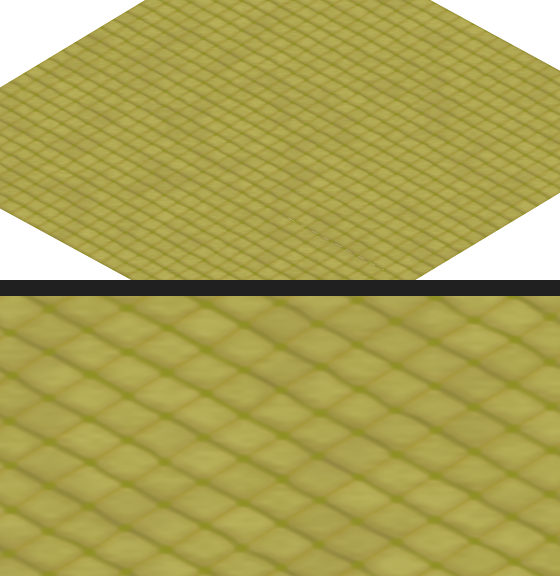
Top, the full canvas; bottom, a detail of the centre.
Write a Shadertoy shader that draws this pattern.

```glsl
const float TILES = 30.0;          // repeats along each side of the sheet
const float FALL_SLOPE = 0.545;    // edges falling to the right
const float RISE_SLOPE = 0.603;    // edges rising to the right
const vec2 SHEET_START = vec2(-0.8375, 0.3125);
const float SHEET_SPAN = 1.582;
const float FALL_SEAM_WIDTH = 0.065;
const float RISE_SEAM_WIDTH = 0.04;
const float KNOT_RADIUS = 0.19;
const float WOBBLE = 0.1;
const float CRACK_ROW = 20.0;
const vec2 CRACK_RANGE = vec2(20.3, 28.0);

const vec3 PAPER = vec3(1.0, 1.0, 1.0);
const vec3 LIGHT = vec3(0.70, 0.67, 0.33);
const vec3 BODY = vec3(0.67, 0.62, 0.28);
const vec3 SHADOW = vec3(0.62, 0.57, 0.28);
const vec3 OCHRE = vec3(0.64, 0.58, 0.17);
const vec3 GREEN = vec3(0.56, 0.57, 0.13);
const vec3 CRACK = vec3(0.80, 0.78, 0.58);

float hash21(vec2 cell) {
    return fract(sin(dot(cell, vec2(12.99, 78.23))) * 4375.85);
}

float valueNoise(vec2 p) {
    vec2 cell = floor(p);
    vec2 f = smoothstep(0.0, 1.0, p - cell);
    float lower = mix(hash21(cell), hash21(cell + vec2(1.0, 0.0)), f.x);
    float upper = mix(hash21(cell + vec2(0.0, 1.0)), hash21(cell + vec2(1.0, 1.0)), f.x);
    return mix(lower, upper, f.y);
}

// Skewed tile coordinates; both axes run downwards
vec2 sheetCoord(vec2 p) {
    vec2 axes = vec2(p.y - FALL_SLOPE * p.x, p.y + RISE_SLOPE * p.x);
    return (axes - SHEET_START) / SHEET_SPAN * TILES;
}

float stroke(float dist, float width, float blur) {
    return 1.0 - smoothstep(width - blur, width + blur, abs(dist));
}

vec3 cushionColor(vec2 tile, vec2 p, float blur) {
    float bend = valueNoise(tile * 1.7);
    float stain = valueNoise(tile * 0.8 + 90.0);
    float fibre = valueNoise(p * vec2(55.0, 190.0));
    vec2 warped = tile + WOBBLE * (vec2(bend, stain) - 0.5);
    vec2 cell = floor(warped);
    vec2 f = warped - cell;
    vec2 seam = f - floor(f + 0.5);

    // Rounded body, lit from above
    float dome = smoothstep(0.0, 0.38, min(abs(seam.x), abs(seam.y)));
    float glow = dome * (1.0 - smoothstep(0.55, 0.95, 0.5 * (f.x + f.y)));
    vec3 color = mix(BODY, LIGHT, min(0.3 + 0.9 * glow, 1.0));
    color = mix(color, SHADOW, 0.75 * smoothstep(0.62, 1.0, f.x));
    color = mix(color, SHADOW, 0.3 * smoothstep(0.75, 1.0, f.y));

    // Streaked fibres and uneven tone
    color += 0.035 * (fibre - 0.5) + 0.02 * (hash21(cell + 7.0) - 0.5);
    color = mix(color, SHADOW, 0.3 * smoothstep(0.5, 0.9, stain));

    // Seams and green knots
    float wear = 0.6 + 0.4 * bend;
    float soft = blur + 0.05;
    color = mix(color, OCHRE, 0.55 * wear * stroke(seam.y, RISE_SEAM_WIDTH, soft));
    vec3 seamColor = mix(GREEN, SHADOW * 0.88, stain);
    color = mix(color, seamColor, 0.85 * wear * stroke(seam.x, FALL_SEAM_WIDTH, soft));
    float knot = 1.0 - smoothstep(0.04, KNOT_RADIUS + blur, length(seam));
    return mix(color, GREEN, 0.8 * knot);
}

void mainImage(out vec4 fragColor, in vec2 fragCoord) {
    vec2 unit = fragCoord / iResolution.xy;
    vec2 p = vec2(2.0 * unit.x, 1.0 - unit.y);
    vec2 tile = sheetCoord(p);
    float blur = 0.6 * TILES / (SHEET_SPAN * iResolution.y);
    vec3 color = cushionColor(tile, p, blur);

    // Broken pale crack along one seam
    float reach = step(CRACK_RANGE.x, tile.y) * step(tile.y, CRACK_RANGE.y);
    float dashes = smoothstep(-0.2, 0.3, sin(tile.y * 7.0) + 0.5 * sin(tile.y * 3.1));
    float crack = stroke(tile.x - CRACK_ROW, 0.025, blur);
    color = mix(color, CRACK, 0.65 * reach * dashes * crack);

    // Sheet outline
    vec2 inset = 0.5 * TILES - abs(tile - 0.5 * TILES);
    float sheet = smoothstep(-blur, blur, min(inset.x, inset.y));
    fragColor = vec4(mix(PAPER, color, sheet), 1.0);
}
```
